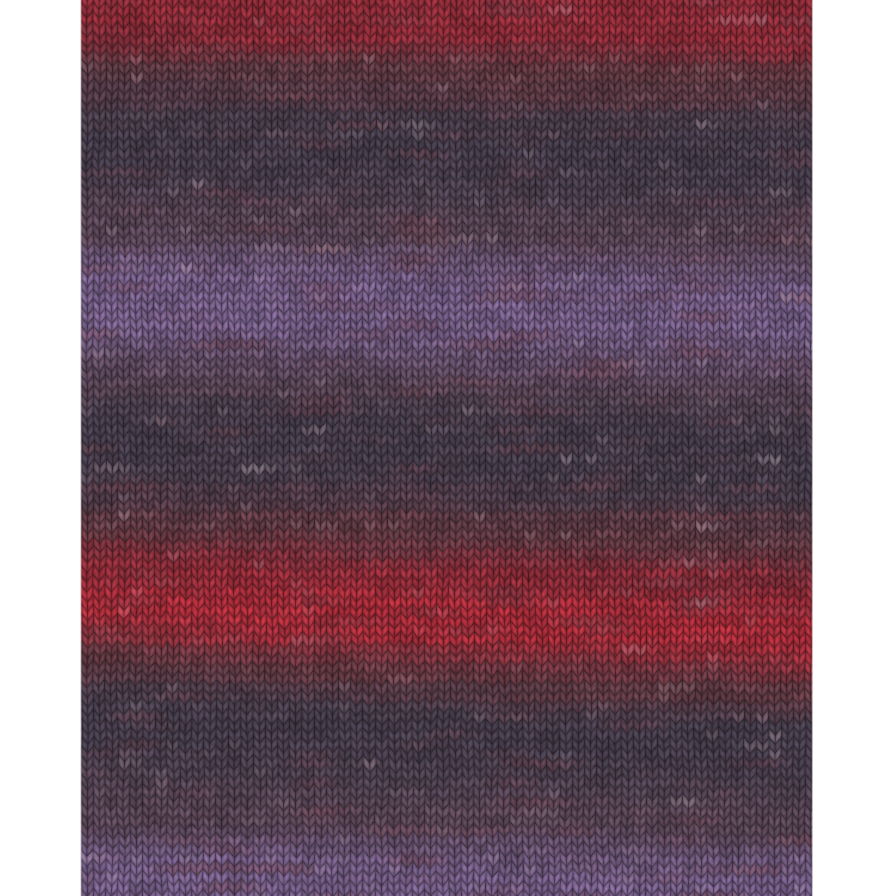
Reproduce this texture procedurally as a three.js fragment shader.

```glsl
// Knitted stockinette panel on white, in self-striping red, slate and violet yarn.
// Slanted legs form columns of V stitches; soft bands set the dye by depth,
// and gradient noise adds bending, mottled yarn, fibre grain and pale flecks.

varying vec2 vUv;

const float PI = 3.14159265;
const float LEFT = 0.0905;       // panel sides
const float RIGHT = 0.9065;
const float EDGE_BLUR = 0.0014;
const float COLUMNS = 73.0;      // stitches per canvas width
const float ROWS = 94.0;         // stitches per canvas height
const float LEG_RISE = 0.75;     // climb of a leg, in rows
const float GROOVE = 0.61;       // brightness between the yarns
const float CREST = 0.66;        // brightness added on a yarn
const float MOTTLE = 0.17;
const float FLECK = 0.42;

const vec3 PAPER = vec3(1.0);
const vec3 RED = vec3(0.59, 0.155, 0.20);
const vec3 WINE = vec3(0.50, 0.155, 0.20);
const vec3 MAROON = vec3(0.345, 0.205, 0.24);
const vec3 PLUM = vec3(0.315, 0.245, 0.305);
const vec3 SLATE = vec3(0.248, 0.217, 0.270);
const vec3 VIOLET = vec3(0.405, 0.325, 0.470);
const vec3 PALE = vec3(0.74, 0.64, 0.69);

float hash(vec2 p) {
  p = fract(p * vec2(0.1031, 0.1137));
  p += dot(p, p.yx + 33.33);
  return fract((p.x + p.y) * p.x * 17.13);
}

float cornerSlope(vec2 cell, vec2 offset) {
  float angle = 2.0 * PI * hash(cell);
  return dot(vec2(cos(angle), sin(angle)), offset);
}

// Gradient noise, roughly -0.7 to 0.7
float noise(vec2 p) {
  vec2 i = floor(p), f = fract(p);
  vec2 w = f * f * f * (f * (f * 6.0 - 15.0) + 10.0);
  vec2 e = vec2(1.0, 0.0);
  float low = mix(cornerSlope(i, f), cornerSlope(i + e, f - e), w.x);
  float high = mix(cornerSlope(i + e.yx, f - e.yx), cornerSlope(i + e.xx, f - e.xx), w.x);
  return mix(low, high, w.y);
}

// Dye along the depth of the panel, 0 at the top
vec3 yarnDye(float d) {
  vec3 c = mix(WINE, MAROON, smoothstep(0.030, 0.085, d));
  c = mix(c, SLATE, smoothstep(0.075, 0.145, d));
  c = mix(c, PLUM, smoothstep(0.185, 0.255, d));
  c = mix(c, VIOLET, smoothstep(0.255, 0.320, d));
  c = mix(c, PLUM, smoothstep(0.365, 0.435, d));
  c = mix(c, SLATE, smoothstep(0.430, 0.475, d));
  c = mix(c, MAROON, smoothstep(0.520, 0.605, d));
  c = mix(c, WINE, smoothstep(0.595, 0.645, d));
  c = mix(c, RED, smoothstep(0.640, 0.680, d));
  c = mix(c, MAROON, smoothstep(0.695, 0.760, d));
  c = mix(c, SLATE, smoothstep(0.750, 0.800, d));
  c = mix(c, PLUM, smoothstep(0.835, 0.910, d));
  return mix(c, VIOLET, smoothstep(0.915, 0.975, d));
}

void main() {
  vec2 p = vUv;

  // Stitch grid with a little hand-made wobble
  vec2 wobble = vec2(noise(p * 19.0), noise(p * 17.0 + 40.0));
  vec2 grid = vec2((p.x - LEFT) * COLUMNS, p.y * ROWS) + wobble * vec2(0.22, 0.35);
  float column = floor(grid.x);
  float across = abs(fract(grid.x) * 2.0 - 1.0);
  float climb = grid.y - LEG_RISE * across;
  float row = floor(climb);
  vec2 stitch = vec2(column, row) + 100.0;

  // Rounded legs separated by dark grooves
  float leg = sqrt(sin(PI * across) * sin(PI * fract(climb)));
  float shade = GROOVE + CREST * leg;

  // Bands sag to the right around the lower red stripe
  float depth = 1.0 - (row + 0.9) / ROWS;
  float along = (p.x - LEFT) / (RIGHT - LEFT);
  float sag = 0.016 + 0.022 * exp(-pow((depth - 0.72) / 0.13, 2.0));
  depth -= sag * (along - 0.45);
  depth += 0.013 * noise(vec2(p.x * 4.0, row * 0.37));
  depth += 0.012 * (hash(vec2(row + 100.0, 7.0)) - 0.5);
  vec3 color = yarnDye(depth);

  // Uneven dye in runs along each row, then stitch and fibre variation
  float run = noise(vec2(column * 0.13 + 20.0, row * 0.73 + 31.0));
  color = mix(color, MAROON, 0.45 * smoothstep(0.05, 0.5, run));
  float tone = run * 0.5 + hash(stitch) - 0.5;
  float grain = noise(p * vec2(260.0, 210.0));
  color *= shade * (1.0 + MOTTLE * tone + 0.16 * grain);

  // Pale undyed fibres gathered into short runs
  float cluster = smoothstep(0.22, 0.52, noise(vec2(column * 0.19 + 50.0, row * 0.83 + 9.0)));
  float chance = smoothstep(0.35, 0.95, hash(stitch + 23.0));
  float stray = 0.5 * smoothstep(0.95, 1.0, hash(stitch + 61.0));
  float fleck = FLECK * max(cluster * chance, stray) * leg;
  color = mix(color, PALE, fleck);

  // Straight cut sides on a plain ground
  float panel = smoothstep(LEFT - EDGE_BLUR, LEFT + EDGE_BLUR, p.x)
              * (1.0 - smoothstep(RIGHT - EDGE_BLUR, RIGHT + EDGE_BLUR, p.x));
  gl_FragColor = vec4(mix(PAPER, color, panel), 1.0);
}
```
